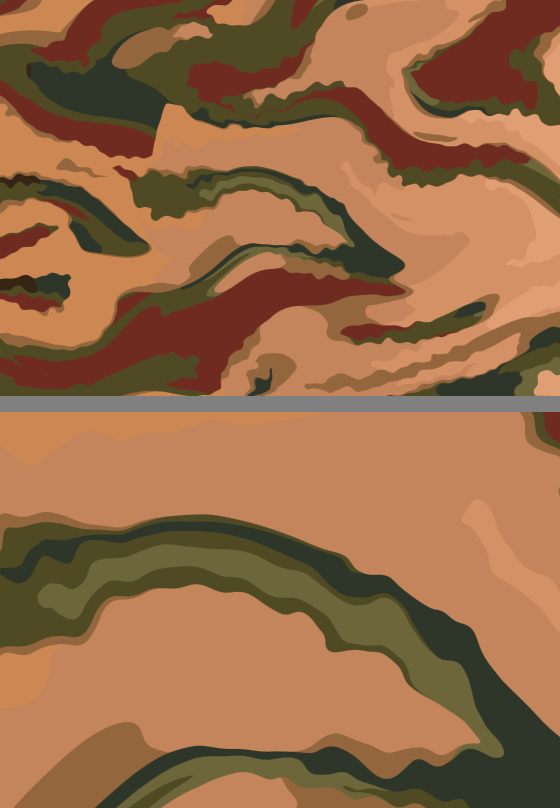
Top, the full canvas; bottom, a detail of the centre.
Reproduce this pattern procedurally as a Shadertoy shader.

```glsl
// Woodland camouflage: warped chevron bands of olive, green and rust over tan
#define BAND_PERIOD 0.22
#define ARM_SLOPE 0.40
#define APEX_Y 0.82
#define FOLD_HEIGHT 0.42
#define COVERAGE 0.24
#define RIM_WIDTH 0.30
#define RAGGED 0.0065
#define RUST_LEVEL 0.62
#define DARK_LEVEL 0.66

const float PI = 3.14159;

const vec3 TAN_LEFT    = vec3(0.80, 0.53, 0.32);
const vec3 TAN_MIDDLE  = vec3(0.77, 0.52, 0.36);
const vec3 TAN_RIGHT   = vec3(0.83, 0.57, 0.40);
const vec3 TAN_LIGHT   = vec3(0.88, 0.62, 0.45);
const vec3 BROWN       = vec3(0.58, 0.40, 0.24);
const vec3 OLIVE       = vec3(0.31, 0.29, 0.14);
const vec3 OLIVE_LIGHT = vec3(0.43, 0.40, 0.23);
const vec3 RUST        = vec3(0.44, 0.17, 0.13);
const vec3 DARK_GREEN  = vec3(0.18, 0.21, 0.16);
const vec3 DARK_BROWN  = vec3(0.21, 0.14, 0.08);

// Unit gradient picked per lattice cell
vec2 gradient(vec2 cell) {
    vec3 h = fract(cell.xyx * vec3(0.1031, 0.1030, 0.0973));
    h += dot(h, h.yzx + 33.33);
    float angle = 2.0 * PI * fract((h.x + h.y) * h.z);
    return vec2(cos(angle), sin(angle));
}

// Gradient noise, scaled to a standard deviation near one
float noise(vec2 p) {
    vec2 i = floor(p), f = fract(p);
    vec2 u = f * f * f * (f * (f * 6.0 - 15.0) + 10.0);
    vec2 e = vec2(1.0, 0.0);
    float low  = mix(dot(gradient(i), f), dot(gradient(i + e), f - e), u.x);
    float high = mix(dot(gradient(i + e.yx), f - e.yx),
                     dot(gradient(i + e.xx), f - e.xx), u.x);
    return 4.6 * mix(low, high, u.y);
}

// Two octaves with the same spread as one
float noise2(vec2 p) {
    return (noise(p) + 0.5 * noise(p * 2.03 + 17.3)) / 1.118;
}

// Antialiased mask of the region where the field is positive
float region(float field) {
    return clamp(field / max(fwidth(field), 1e-5) + 0.5, 0.0, 1.0);
}

void mainImage(out vec4 fragColor, in vec2 fragCoord) {
    vec2 p = fragCoord / iResolution.y;
    float across = fragCoord.x / iResolution.x;

    // Broad bends, stronger on the left, and small ragged bumps in places
    vec2 bend = vec2(noise(p * 2.8 + 3.1), 0.6 * noise(p * 2.8 + 41.7));
    vec2 q = p + mix(0.085, 0.035, across) * bend;
    float roughness = smoothstep(-0.9, 0.9, noise(p * 4.0 + 9.4));
    q += RAGGED * roughness * vec2(noise(p * 24.0), noise(p * 27.0 + 60.0));

    // Folded height turns slanted bands into alternating chevrons
    float fold = acos(0.985 * cos(PI * (q.y - APEX_Y) / FOLD_HEIGHT)) / PI;
    float v = fold * FOLD_HEIGHT - ARM_SLOPE * q.x;
    vec2 flow = vec2(v, q.y);

    // Ground in flat tan zones
    float zone = across + 0.07 * noise2(flow * vec2(9.0, 5.0) + 5.0);
    vec3 color = mix(TAN_LEFT, TAN_MIDDLE, region(zone - 0.34));
    color = mix(color, TAN_RIGHT, region(zone - 0.70));
    color = mix(color, TAN_LIGHT, region(zone - 0.98));

    // Brown patches, denser on the left
    float patches = noise2(flow * vec2(6.0, 4.0) + 23.0);
    color = mix(color, BROWN, region(patches - 1.0 - 0.75 * across));

    // Bands broken up by noise, with a brown rim of uneven width
    float bands = cos(2.0 * PI * (v + 0.2) / BAND_PERIOD
                      + 0.7 * noise(flow * vec2(3.0, 2.0) + 71.0));
    float paint = bands + 0.8 * noise2(flow * vec2(6.0, 4.5) + 12.0)
                - COVERAGE - 0.4 * (across - 0.5);
    float rim = RIM_WIDTH * (0.35 + noise(p * 5.0 + 31.0));
    color = mix(color, BROWN, region(paint + rim));

    // Paint colours follow the flow of the bands
    float tint = noise2(flow * vec2(8.0, 3.6) + 47.0);
    float pale = noise2(flow * vec2(9.0, 5.0) + 83.0);
    vec3 ink = mix(OLIVE, OLIVE_LIGHT, region(pale - 1.9 + 1.2 * across));
    ink = mix(ink, RUST, region(tint - RUST_LEVEL));
    float dark = -tint - DARK_LEVEL - 0.8 * (across - 0.5);
    float corner = 0.09 - across + 0.035 * noise(q * 5.0 + 8.0);
    ink = mix(ink, mix(DARK_GREEN, DARK_BROWN, region(corner)), region(dark));
    color = mix(color, ink, region(paint));

    fragColor = vec4(color, 1.0);
}
```
